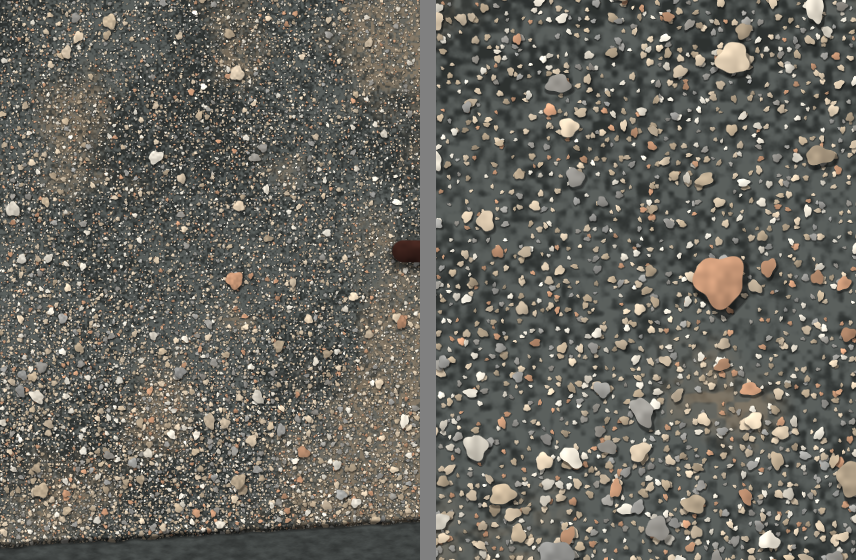
Left, the full canvas; right, a detail of the centre.
This texture is drawn by a Shadertoy shader. Its source:

```glsl
// Worn dark asphalt with scattered pebbles, sandy patches, a curb edge and a rusty peg.
#define LAYERS 5
#define FINEST_CELLS 138.0
#define LAYER_RATIO 0.6
#define TAR_DARK vec3(0.18, 0.195, 0.19)
#define TAR_LIGHT vec3(0.355, 0.375, 0.365)
#define SAND vec3(0.58, 0.51, 0.42)
#define CURB vec3(0.25, 0.265, 0.26)
#define RUST vec3(0.21, 0.12, 0.10)
#define SAND_AMOUNT 0.75
#define SHADOW 0.42

vec4 hash4(vec2 p) {
    vec4 h = fract(p.xyxy * vec4(0.1031, 0.1030, 0.0973, 0.1099));
    h += dot(h, h.wzxy + 33.33);
    return fract((h.xxyz + h.yzzw) * h.zywx);
}

float noise(vec2 p) {
    vec2 i = floor(p), f = fract(p);
    f = f * f * (3.0 - 2.0 * f);
    float low = mix(hash4(i).x, hash4(i + vec2(1, 0)).x, f.x);
    float high = mix(hash4(i + vec2(0, 1)).x, hash4(i + vec2(1, 1)).x, f.x);
    return mix(low, high, f.y);
}

float fbm(vec2 p) {
    float sum = 0.0, amp = 0.5;
    for (int i = 0; i < 4; i++) {
        sum += amp * noise(p);
        p = mat2(1.6, 1.2, -1.2, 1.6) * p + 7.3;
        amp *= 0.5;
    }
    return sum / 0.9375;
}

// How much loose rubble lies at p: most at the lower left
float rubble(vec2 p) {
    float slope = 1.0 - smoothstep(0.35, 0.95, p.y + 0.28 * p.x);
    float patches = 0.6 * noise(p * 5.0 + 3.0) + 0.4 * noise(p * 13.0);
    return clamp(0.85 * slope + 1.1 * (patches - 0.5), 0.0, 1.0);
}

vec3 stoneColor(float pick, float tone) {
    vec3 c = vec3(0.60, 0.60, 0.59);                      // grey
    c = mix(c, vec3(0.74, 0.67, 0.57), step(0.20, pick)); // tan
    c = mix(c, vec3(0.87, 0.80, 0.70), step(0.42, pick)); // cream
    c = mix(c, vec3(0.80, 0.60, 0.47), step(0.70, pick)); // orange
    c = mix(c, vec3(0.95, 0.93, 0.88), step(0.80, pick)); // white
    return c * mix(0.85, 1.12, tone);
}

// Signed distance to a lumpy, turned and stretched pebble
float pebble(vec2 q, float radius, vec4 h) {
    float turn = 6.2832 * h.x;
    q = mat2(cos(turn), sin(turn), -sin(turn), cos(turn)) * q;
    q.x *= mix(1.0, 1.65, h.y);
    float a = atan(q.y, q.x + 1e-6);
    float lumps = 0.12 * sin(3.0 * a + 6.0 * h.z) + 0.07 * sin(5.0 * a + 6.0 * h.w);
    return (length(q) - radius * (1.0 + lumps)) * 0.85;
}

// Lay one size of stones over the ground colour
vec3 addStones(vec3 col, vec2 p, float layer, float px) {
    float cells = floor(FINEST_CELLS * pow(LAYER_RATIO, layer));
    vec2 home = floor(p * cells);
    for (int y = -1; y <= 1; y++)
    for (int x = -1; x <= 1; x++) {
        vec2 id = home + vec2(x, y);
        vec4 place = hash4(id + 91.7 * layer + 11.0);
        vec4 form = hash4(id + 57.3 * layer + 203.0);
        vec4 look = hash4(id + 33.1 * layer + 419.0);
        vec2 center = (id + 0.15 + 0.7 * place.xy) / cells;
        float sparse = 0.46 * pow(0.53, layer);
        float dense = 0.68 - 0.036 * layer * layer;
        if (place.z > mix(sparse, dense, rubble(center))) continue;

        float radius = mix(0.22, 0.43 - 0.02 * layer, place.w * place.w) / cells;
        vec2 q = p - center;
        float shade = pebble(q - vec2(0.12, -0.25) * radius, radius * 1.12, form);
        col *= 1.0 - SHADOW * clamp(0.5 - shade / (2.0 * px), 0.0, 1.0);

        float light = dot(q / radius, vec2(-0.06, 0.1));
        float grain = 0.22 * (noise(p * 170.0) - 0.5);
        vec3 stone = stoneColor(look.x, look.y) * (1.0 + light + grain);
        stone = mix(stone, SAND, 0.22 * look.z);
        float d = pebble(q, radius, form);
        col = mix(col, stone, clamp(0.5 - d / (1.2 * px), 0.0, 1.0));
    }
    return col;
}

void mainImage(out vec4 fragColor, in vec2 fragCoord) {
    float px = 1.0 / iResolution.x;
    vec2 p = fragCoord * px;

    // Rough tar with fine grit
    float rough = 0.5 * fbm(p * 85.0) + 0.5 * noise(p * 200.0);
    float stain = fbm(p * 4.0 + 20.0);
    vec3 col = mix(TAR_DARK, TAR_LIGHT, smoothstep(0.24, 0.72, rough + 0.5 * (stain - 0.5)));

    // Sandy dust gathers at the right and among the rubble
    float dust = fbm(p * 5.5 + 41.0) + 0.2 * smoothstep(0.65, 1.0, p.x) + 0.2 * rubble(p) - 0.08;
    float speckle = smoothstep(0.3, 0.7, noise(p * 150.0 + 9.0));
    col = mix(col, SAND, SAND_AMOUNT * smoothstep(0.54, 0.8, dust) * mix(0.3, 1.0, speckle));

    for (int i = 0; i < LAYERS; i++) col = addStones(col, p, float(i), px);

    // Curb strip along the bottom, with a dark crack above it
    float edge = p.y - 0.028 - 0.062 * p.x - 0.008 * (noise(p * 25.0) - 0.5);
    float crack = 1.0 - smoothstep(0.0, 0.012, abs(edge - 0.004));
    vec3 curb = CURB * (0.7 + 0.6 * fbm(p * vec2(40.0, 90.0)));
    col = mix(col, curb, clamp(0.5 - edge / (2.0 * px), 0.0, 1.0));
    col *= 1.0 - 0.6 * crack;

    // Rounded rusty peg entering at the right side
    vec2 peg = p - vec2(0.96, 0.735);
    peg.x = min(peg.x, 0.0);
    float rod = length(peg) - 0.026;
    col *= 1.0 - 0.45 * (1.0 - smoothstep(0.0, 0.02, length(peg + vec2(0.0, 0.01)) - 0.024));
    vec3 rust = RUST * (1.0 + 14.0 * peg.y + 0.25 * (noise(p * 80.0) - 0.5));
    col = mix(col, rust, clamp(0.5 - rod / (1.5 * px), 0.0, 1.0));

    fragColor = vec4(clamp(col, 0.0, 1.0), 1.0);
}
```
